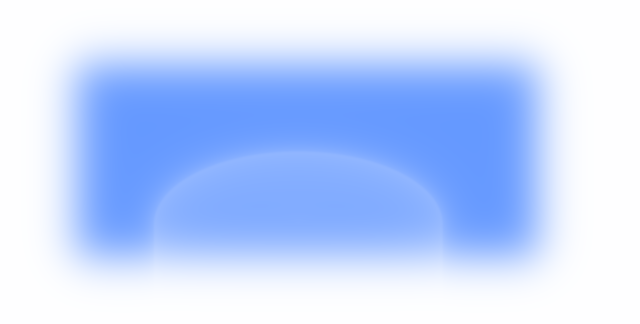
A Shadertoy shader for this background:

```glsl
// Soft blue blurred panel with a pale glowing dome rising from its lower edge.
#define PANEL_CENTER vec2(-0.039, 0.005)
#define PANEL_HALF vec2(0.711, 0.297)
#define PANEL_BLUR 0.064
#define DOME_CENTER vec2(-0.067, -0.192)
#define DOME_RADII vec2(0.444, 0.223)
#define DOME_TINT 0.17
#define RIM_LIGHT 0.12
#define OUTER_GLOW 0.24
#define OUTER_REACH 0.042
#define INNER_REACH 0.075
#define PANEL_BLUE vec3(0.395, 0.598, 1.0)
#define PAPER_WHITE vec3(0.996, 0.997, 1.0)

// Smooth approximation of the cumulative normal distribution.
vec2 gaussianStep(vec2 x) {
    x = clamp(x, -4.0, 4.0);
    return 0.5 + 0.5 * tanh(0.7979 * (x + 0.0447 * x * x * x));
}

// Coverage of a rectangle after a Gaussian blur.
float blurredBox(vec2 p, vec2 halfSize, float sigma) {
    vec2 span = gaussianStep((p + halfSize) / sigma)
              - gaussianStep((p - halfSize) / sigma);
    return span.x * span.y;
}

// Approximate signed distance to a half ellipse with straight sides below.
float domeDistance(vec2 p, vec2 radii) {
    p.y = max(p.y, 0.0);
    float k = length(p / radii);
    return k * (k - 1.0) / max(length(p / (radii * radii)), 0.001);
}

void mainImage(out vec4 fragColor, in vec2 fragCoord) {
    vec2 p = (fragCoord - 0.5 * iResolution.xy) / iResolution.y;

    // Blurred panel
    float panel = blurredBox(p - PANEL_CENTER, PANEL_HALF, PANEL_BLUR);
    vec3 color = mix(PAPER_WHITE, PANEL_BLUE, panel);

    // Dome veil: bright rim inside, short halo outside
    float d = domeDistance(p - DOME_CENTER, DOME_RADII);
    float inside = DOME_TINT + RIM_LIGHT * exp(min(d, 0.0) / INNER_REACH);
    float outside = OUTER_GLOW * exp(-max(d, 0.0) / OUTER_REACH);
    float veil = mix(inside, outside, smoothstep(-0.006, 0.006, d));
    color = mix(color, PAPER_WHITE, veil);

    fragColor = vec4(color, 1.0);
}
```
